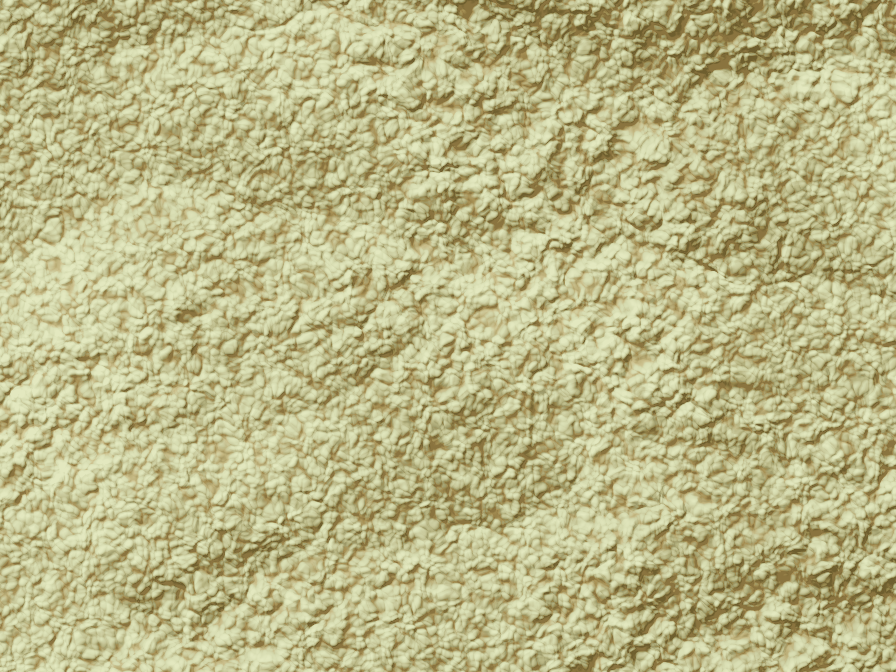
This texture is drawn by a Shadertoy shader. Its source:

```glsl
// Pale cream powder: crumbly grains and clumps over soft mounds, lit from the upper left.

// Scales are in features per canvas height.
const float MOUND_SCALE = 2.6;
const float CLUMP_SCALE = 23.0;
const float GRAIN_SCALE = 54.0;
const float CRUMB_SCALE = 104.0;

const float MOUND_RELIEF = 0.35;
const float CLUMP_RELIEF = 0.75;
const float GRAIN_RELIEF = 0.62;
const float CRUMB_RELIEF = 0.60;
const float LIP_HEIGHT = 0.012;

const vec2 TO_LIGHT = vec2(-0.55, 0.835);
const float LIGHT_STEP = 0.0045;
const float LIGHT_GAIN = 1.05;
const float PATCH_GAIN = 2.4;
const float TONE_BIAS = 0.08;
const vec3 WARM_CREVICE = vec3(0.80, 0.65, 0.40);

// Powder colours from deep crevice to bright crest, and the tone of each.
const int SHADES = 7;
const vec3 SHADE[SHADES] = vec3[SHADES](
    vec3(0.43, 0.37, 0.18), vec3(0.60, 0.54, 0.31), vec3(0.62, 0.61, 0.42),
    vec3(0.71, 0.70, 0.50), vec3(0.78, 0.78, 0.60), vec3(0.84, 0.86, 0.69),
    vec3(0.89, 0.91, 0.75));
const float TONE[SHADES] = float[SHADES](-2.2, -1.5, -1.08, -0.57, 0.11, 1.04, 2.2);

// Integer hash of a lattice cell
vec2 hash2(vec2 cell) {
    uvec2 v = uvec2(ivec2(cell) + 4096);
    v = v * 1664525u + 1013904223u;
    v.x += v.y * 1664525u;
    v.y += v.x * 1664525u;
    v ^= v >> 16u;
    v.x += v.y * 1664525u;
    v.y += v.x * 1664525u;
    v ^= v >> 16u;
    return vec2(v >> 16u) / 65535.0;
}

// Two independent channels of smooth value noise
vec2 noise2(vec2 q) {
    vec2 cell = floor(q), f = fract(q);
    f = f * f * (3.0 - 2.0 * f);
    return mix(mix(hash2(cell), hash2(cell + vec2(1, 0)), f.x),
               mix(hash2(cell + vec2(0, 1)), hash2(cell + vec2(1, 1)), f.x), f.y);
}

vec2 fbm2(vec2 q) {
    vec2 sum = vec2(0);
    float weight = 0.5;
    for (int i = 0; i < 3; i++) {
        sum += weight * noise2(q);
        q = mat2(1.6, 1.2, -1.2, 1.6) * q + 17.3;
        weight *= 0.5;
    }
    return sum / 0.875;
}

// Scattered overlapping domes; a larger variety leaves more small ones
float domes(vec2 q, float variety) {
    vec2 cell = floor(q), f = fract(q);
    float top = 0.0;
    for (int y = -1; y <= 1; y++)
    for (int x = -1; x <= 1; x++) {
        vec2 offset = vec2(x, y);
        vec2 d = offset + hash2(cell + offset) - f;
        float size = 1.0 - variety * hash2(cell + offset + 531.0).x;
        top = max(top, size - 1.6 * dot(d, d));
    }
    return top;
}

// Surface height in x, cavity tone in y (negative inside crevices)
vec2 powder(vec2 p) {
    vec2 patches = fbm2(p * 3.1 + 40.0);
    float clumpy = smoothstep(0.36, 0.62, patches.x);
    vec2 ragged = noise2(p * 34.0) - 0.5;

    // Broad mounds with a broken overhanging lip
    vec2 moundPos = p + 0.16 * (fbm2(p * 4.0) - 0.5) + 0.008 * ragged;
    float mound = domes(moundPos * MOUND_SCALE * vec2(0.8, 1.1) + 5.0, 0.6);
    float lip = smoothstep(0.40, 0.43, mound) * smoothstep(0.35, 0.60, patches.y);

    // Three sizes of loose grain
    vec2 grainPos = p + 0.012 * ragged + 0.005 * (noise2(p * 95.0) - 0.5);
    float clump = domes(mat2(0.8, 0.6, -0.6, 0.8) * grainPos * CLUMP_SCALE + 9.0, 0.85);
    float grain = domes(grainPos * GRAIN_SCALE + 31.0, 0.6);
    float crumb = domes(mat2(0.6, 0.8, -0.8, 0.6) * grainPos * CRUMB_SCALE + 63.0, 0.5);

    float height = mound * MOUND_RELIEF / MOUND_SCALE + lip * LIP_HEIGHT
        + clump * CLUMP_RELIEF * mix(0.25, 1.0, clumpy) / CLUMP_SCALE
        + grain * GRAIN_RELIEF * mix(0.6, 1.0, clumpy) / GRAIN_SCALE
        + crumb * CRUMB_RELIEF / CRUMB_SCALE;
    float cavity = 0.7 * (clump - 0.38) * clumpy + 1.7 * (grain - 0.45) + 1.2 * (crumb - 0.48);
    return vec2(height, cavity);
}

vec3 powderColor(float tone) {
    vec3 color = SHADE[0];
    for (int i = 1; i < SHADES; i++)
        color = mix(color, SHADE[i], clamp((tone - TONE[i - 1]) / (TONE[i] - TONE[i - 1]), 0.0, 1.0));
    return color;
}

void mainImage(out vec4 fragColor, in vec2 fragCoord) {
    vec2 p = fragCoord / iResolution.y;
    vec2 here = powder(p);
    float towardLight = powder(p + TO_LIGHT * LIGHT_STEP).x;

    // Slopes facing the light saturate, those behind a crest fall into shade
    float lit = clamp((here.x - towardLight) / LIGHT_STEP, -2.2, 1.1);
    float patchTone = PATCH_GAIN * (fbm2(p * 2.7 + 80.0).x - 0.5);
    float speckle = 0.5 * (noise2(p * 190.0).x - 0.5);
    float tone = LIGHT_GAIN * lit + here.y + patchTone + speckle + TONE_BIAS;

    // Light bouncing inside crevices turns warm
    vec3 color = powderColor(tone);
    float warmth = 1.0 - smoothstep(-1.1, -0.35, here.y);
    color = mix(color, WARM_CREVICE, 0.3 * warmth);
    fragColor = vec4(color, 1.0);
}
```
